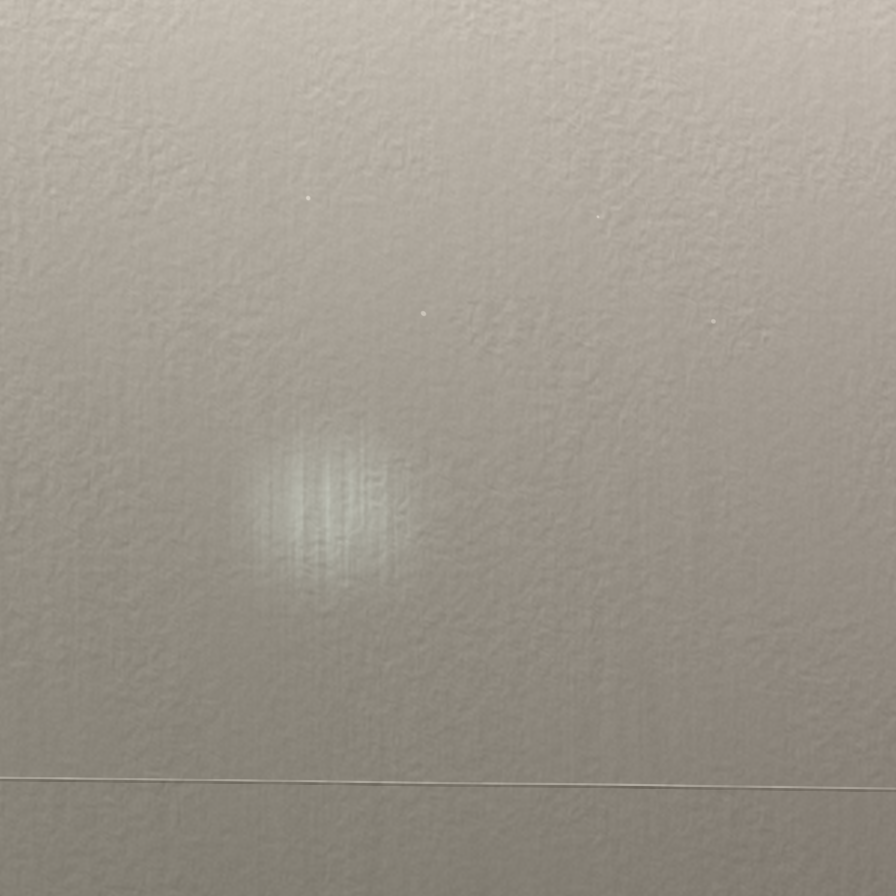
A WebGL 2 fragment shader for this texture:

```glsl
#version 300 es
precision highp float;

uniform vec2 u_resolution;
out vec4 outColor;

const float TOP_LIGHT = 0.764;
const float LIGHT_FALL = 0.355;
const float LIGHT_CURVE = 0.100;
const float BUMP_SCALE = 112.0;
const float BUMP_GAIN = 0.072;
const float STREAK_GAIN = 0.027;
const float GRAIN_GAIN = 0.018;
const vec2 GLOW_CENTER = vec2(0.371, 0.428);
const float GLOW_RADIUS = 0.084;
const vec3 GLOW_TINT = vec3(0.100, 0.123, 0.122);
const float SEAM_LEFT = 0.1315;
const float SEAM_SLOPE = -0.0115;
const float SEAM_WIDTH = 0.0018;
const float SPECK_CELLS = 7.0;
const float SPECK_CHANCE = 0.06;

float hash(vec2 p) {
    vec3 q = fract(p.xyx * 0.1031);
    q += dot(q, q.yzx + 33.33);
    return fract((q.x + q.y) * q.z);
}

float noise(vec2 p) {
    vec2 cell = floor(p);
    vec2 f = fract(p);
    f = f * f * (3.0 - 2.0 * f);
    float low = mix(hash(cell), hash(cell + vec2(1, 0)), f.x);
    float high = mix(hash(cell + vec2(0, 1)), hash(cell + vec2(1, 1)), f.x);
    return mix(low, high, f.y);
}

// Height of the painted surface, in two octaves
float paintHeight(vec2 p) {
    vec2 q = p * BUMP_SCALE;
    q += 0.8 * vec2(noise(q * 0.6 + 17.0), noise(q * 0.6 + 71.0));
    return 0.62 * noise(q) + 0.38 * noise(q * 2.1 + 40.0);
}

// Slope of the surface towards light from the upper left
float relief(vec2 p) {
    vec2 toLight = vec2(-0.0013, 0.0023);
    return paintHeight(p - toLight) - paintHeight(p + toLight);
}

// Fine vertical brush marks
float brushMarks(vec2 p) {
    float fine = noise(vec2(p.x * 235.0, p.y * 11.0));
    float broad = noise(vec2(p.x * 95.0 + 30.0, p.y * 5.0));
    return 0.7 * fine + 0.3 * broad - 0.5;
}

// Sparse pale flecks, at most one in each cell
float specks(vec2 p, float pixel) {
    vec2 cell = floor(p * SPECK_CELLS);
    vec2 spot = 0.2 + 0.6 * vec2(hash(cell + 5.0), hash(cell + 19.0));
    float radius = mix(0.0014, 0.0030, hash(cell + 43.0));
    vec2 offset = p - (cell + spot) / SPECK_CELLS;
    offset.x += 0.5 * offset.y * (hash(cell + 87.0) - 0.5);
    float present = step(1.0 - SPECK_CHANCE, hash(cell + 61.0));
    return present * (1.0 - smoothstep(radius - pixel, radius + pixel, length(offset)));
}

void main() {
    vec2 p = gl_FragCoord.xy / u_resolution;
    float pixel = 1.0 / min(u_resolution.x, u_resolution.y);
    float depth = 1.0 - p.y;

    // Broad light falling off downwards, slightly warmer at the right
    float light = TOP_LIGHT - LIGHT_FALL * depth + LIGHT_CURVE * depth * depth;
    light += 0.012 * (noise(p * 3.0 + 8.0) - 0.5);
    vec3 color = light - vec3(0.0, mix(0.018, 0.027, p.y), mix(0.060, 0.070, p.y));
    float warmth = smoothstep(0.3, 1.1, p.x);
    color += warmth * vec3(0.003, -0.005, 0.0);

    // Soft reflected glow
    float reach = length((p - GLOW_CENTER) * vec2(1.0, 1.08)) / GLOW_RADIUS;
    float glow = exp(-pow(reach, 2.4));
    float marks = brushMarks(p);
    color += GLOW_TINT * glow * (1.0 + 0.85 * marks);

    // Surface texture, rougher in patches and towards the top
    float patches = smoothstep(0.2, 0.8, noise(p * 11.0 + 3.0));
    float roughness = mix(0.5, 1.0, p.y) * mix(0.6, 1.2, patches) + 0.4 * glow;
    float streaked = mix(0.3, 1.0, noise(vec2(p.x * 8.0, p.y * 3.0) + 50.0));
    color += BUMP_GAIN * roughness * relief(p);
    color += STREAK_GAIN * streaked * marks;
    color += GRAIN_GAIN * (noise(p * 300.0) - 0.5);

    // Thin seam: a lit edge with a shadow beneath
    float seam = p.y - SEAM_LEFT - SEAM_SLOPE * p.x;
    seam -= 0.0015 * (noise(vec2(p.x * 6.0, 2.0)) - 0.5);
    float halfWidth = 0.5 * SEAM_WIDTH;
    float edge = 1.0 - smoothstep(halfWidth - 0.5 * pixel, halfWidth + pixel, abs(seam));
    float shade = 1.0 - smoothstep(halfWidth, halfWidth + pixel, abs(seam + 1.5 * SEAM_WIDTH));
    float wear = mix(0.5, 1.0, noise(vec2(p.x * 40.0, 9.0)));
    color += 0.16 * edge * wear - 0.10 * shade * wear;

    color += 0.14 * specks(p, pixel);
    outColor = vec4(clamp(color, 0.0, 1.0), 1.0);
}
```
